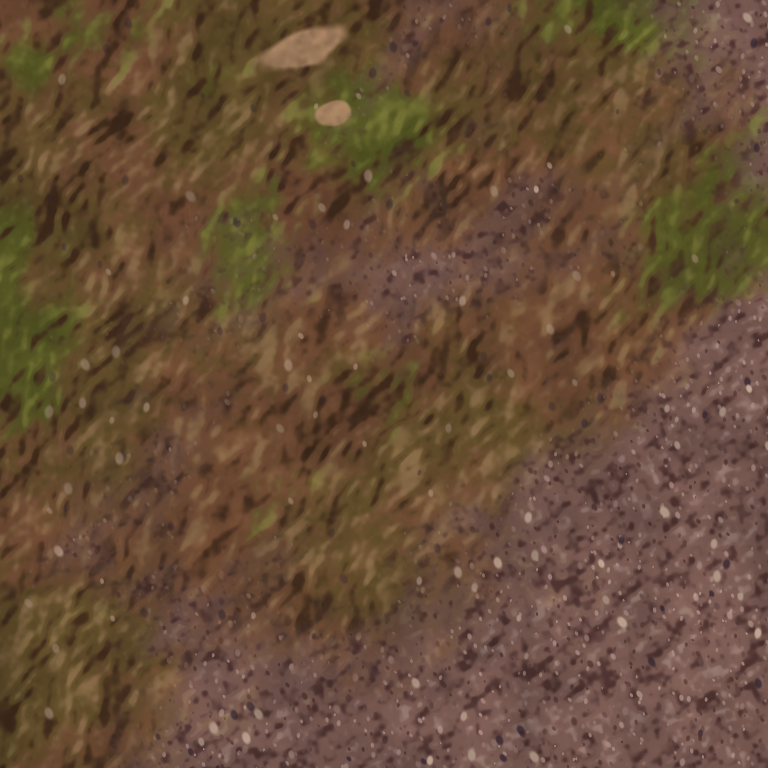
Reproduce this texture procedurally as a three.js fragment shader.

```glsl
// Dry, patchy grass on a slope giving way to pinkish gravel with scattered pebbles.
varying vec2 vUv;

const vec3 GRAVEL_DARK  = vec3(0.29, 0.19, 0.18);
const vec3 GRAVEL_MID   = vec3(0.46, 0.34, 0.31);
const vec3 GRAVEL_LIGHT = vec3(0.62, 0.52, 0.49);
const vec3 GRASS_SHADE  = vec3(0.23, 0.15, 0.09);
const vec3 GRASS_OLIVE  = vec3(0.35, 0.28, 0.14);
const vec3 GRASS_RUST   = vec3(0.41, 0.27, 0.18);
const vec3 GRASS_STRAW  = vec3(0.54, 0.43, 0.29);
const vec3 FRESH_GREEN  = vec3(0.29, 0.32, 0.11);
const vec3 PALE_STONE   = vec3(0.73, 0.63, 0.56);
const vec3 DARK_STONE   = vec3(0.19, 0.14, 0.18);
const vec3 SLAB_COLOR   = vec3(0.63, 0.49, 0.37);

const float BLADE_WIDTH_FREQ  = 105.0;
const float BLADE_LENGTH_FREQ = 30.0;
const float GRAIN_FREQ = 85.0;
const float PATCH_FREQ = 5.0;
const int PEBBLE_LAYERS = 3;

float hash(vec2 p) {
  return fract(sin(dot(p, vec2(127.1, 311.7))) * 43758.5453);
}

float noise(vec2 p) {
  vec2 i = floor(p), f = fract(p);
  f = f * f * (3.0 - 2.0 * f);
  return mix(mix(hash(i), hash(i + vec2(1.0, 0.0)), f.x),
             mix(hash(i + vec2(0.0, 1.0)), hash(i + 1.0), f.x), f.y);
}

vec2 turn(vec2 p, float angle) {
  float c = cos(angle), s = sin(angle);
  return vec2(c * p.x + s * p.y, c * p.y - s * p.x);
}

float fbm(vec2 p) {
  float sum = 0.0, weight = 0.53;
  for (int i = 0; i < 4; i++) {
    sum += weight * noise(p);
    p = turn(p, 0.6) * 2.1 + 7.3;
    weight *= 0.5;
  }
  return sum;
}

// Streaks whose long axis points along the given angle.
float blades(vec2 p, float angle) {
  return noise(turn(p, angle) * vec2(BLADE_LENGTH_FREQ, BLADE_WIDTH_FREQ) + angle * 40.0);
}

// One jittered oval per cell: x is its soft coverage, y its random tone.
vec2 pebble(vec2 p, float cells, float share, float seed) {
  vec2 grid = turn(p, 0.4 + seed) * cells;
  vec2 id = floor(grid) + seed * 17.0;
  vec2 center = 0.5 + 0.4 * (vec2(hash(id + 3.1), hash(id + 7.7)) - 0.5);
  vec2 q = turn(fract(grid) - center, 0.9 - seed + hash(id + 1.3));
  q.y *= 1.5;
  float radius = mix(0.12, 0.27, hash(id + 5.3));
  float shape = 1.0 - smoothstep(radius * 0.5, radius * 1.15, length(q));
  return vec2(shape * step(1.0 - share, hash(id)), hash(id + 9.2));
}

// A larger flat stone with an uneven rim.
float slab(vec2 p, vec2 center, vec2 size, float angle) {
  float rim = 0.4 * (noise(p * 45.0) - 0.5);
  return 1.0 - smoothstep(0.8, 1.1, length(turn(p - center, angle) / size) + rim);
}

void main() {
  vec2 p = vUv;
  vec2 bent = p + 0.03 * vec2(noise(p * 8.0), noise(p * 8.0 + 31.0));

  // Fine tones shared by both kinds of ground.
  float grain = 0.6 * noise(turn(p, 0.7) * vec2(0.75, 1.1) * GRAIN_FREQ)
              + 0.4 * noise(turn(p, 0.3) * GRAIN_FREQ * 1.7);
  float clump = fbm(p * 19.0);

  // Grass thins out towards the lower right, in patches along the slope.
  float slope = 1.1 * p.y - 1.4 * p.x + 0.5;
  float patches = fbm(turn(p, 0.75) * vec2(0.7, 1.3) * PATCH_FREQ + 2.0);
  float cover = smoothstep(-0.2, 0.4,
    0.75 * slope + 1.7 * (patches - 0.5) + 0.5 * (clump - 0.5) + 0.35 * (grain - 0.5));

  // Gravel bed and its small stones.
  vec3 gravel = mix(GRAVEL_DARK, GRAVEL_MID, smoothstep(0.12, 0.5, grain));
  gravel = mix(gravel, GRAVEL_LIGHT, 0.7 * smoothstep(0.58, 0.9, grain));
  for (int i = 0; i < PEBBLE_LAYERS; i++) {
    float layer = float(i);
    vec2 stone = pebble(p, 66.0 - 13.0 * layer, 0.4, layer + 0.2);
    vec3 tone = mix(GRAVEL_DARK, GRAVEL_LIGHT * 1.08, smoothstep(0.1, 0.9, stone.y));
    gravel = mix(gravel, tone, 0.75 * stone.x);
  }

  // Dry grass in crossing streaks, with fresh tufts.
  float streak = 0.45 * blades(bent, 0.8) + 0.35 * blades(bent, 1.4) + 0.2 * grain;
  streak = 0.5 + 1.45 * (streak - 0.5) + 0.5 * (clump - 0.5);
  float dryness = smoothstep(0.32, 0.68, fbm(p * 7.0 + 13.0) + 0.3 * (grain - 0.5));
  vec3 blade = mix(GRASS_OLIVE, GRASS_RUST, dryness);
  float tuft = smoothstep(0.56, 0.74, fbm(p * 6.0 + 41.0) + 0.2 * (streak - 0.5));
  blade = mix(blade, FRESH_GREEN, 0.85 * tuft);
  vec3 grass = mix(GRASS_SHADE, blade, smoothstep(0.08, 0.46, streak));
  vec3 tip = mix(GRASS_STRAW, FRESH_GREEN * 1.45, 0.7 * tuft);
  grass = mix(grass, tip, 0.75 * smoothstep(0.52, 0.95, streak));

  vec3 color = mix(gravel, grass, 0.92 * cover);
  color *= 0.82 + 0.36 * clump;

  // Sparse stones that stand out from the ground.
  vec2 dark = pebble(p, 31.0, 0.08, 4.6);
  color = mix(color, DARK_STONE, 0.75 * dark.x * (1.0 - 0.5 * cover));
  vec2 pale = pebble(p, 27.0, 0.11, 5.3);
  color = mix(color, PALE_STONE * mix(0.85, 1.1, pale.y), pale.x * (0.9 - 0.45 * cover));

  float slabs = max(slab(p, vec2(0.395, 0.935), vec2(0.06, 0.024), 0.38),
                    slab(p, vec2(0.432, 0.853), vec2(0.025, 0.016), 0.25));
  color = mix(color, SLAB_COLOR * (0.85 + 0.3 * grain), 0.95 * slabs);

  gl_FragColor = vec4(color, 1.0);
}
```
